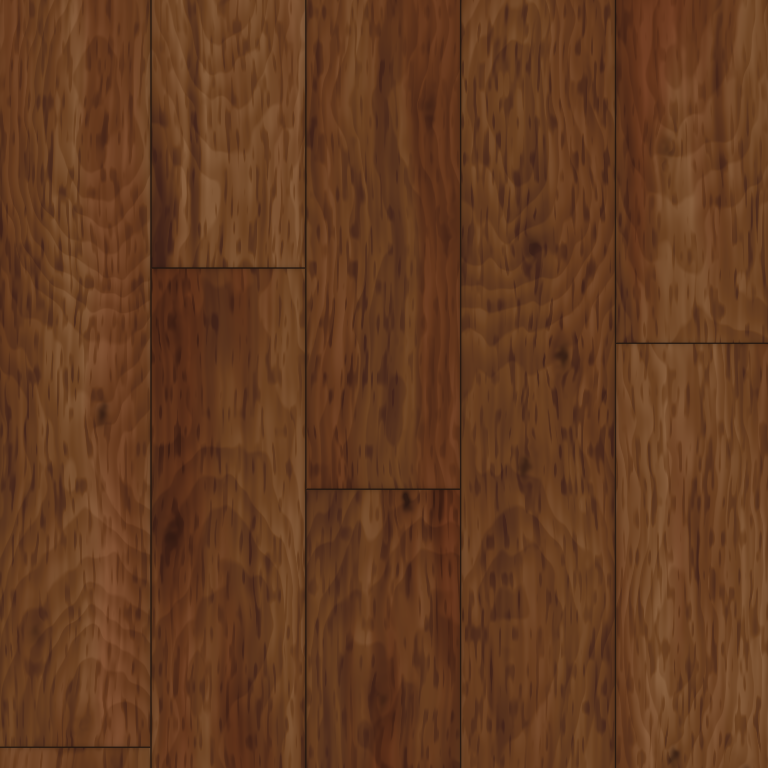
Reproduce this texture procedurally as a Shadertoy shader.

```glsl
// Walnut plank floor: five staggered columns of boards with growth rings, streaks, pores and knots.
#define PLANK_WIDTH 0.2016
#define FIRST_OFFSET 0.0050
#define SEAM_HALF 0.0009
#define RING_COUNT 13.0
#define KNOTS 3
#define DARK vec3(0.31, 0.175, 0.11)
#define MID vec3(0.42, 0.255, 0.127)
#define LIGHT vec3(0.52, 0.36, 0.23)
#define RED vec3(0.36, 0.165, 0.085)
#define KNOT vec3(0.15, 0.08, 0.06)
#define SEAM vec3(0.13, 0.085, 0.06)

// Height of the end joint in each column
const float JOINTS[5] = float[5](0.027, 0.651, 0.363, -0.1, 0.553);

// Lightness, redness and dark streaking: board below, then board above each joint
const vec3 TONES[10] = vec3[10](
    vec3(0.1, 0.0, 0.2), vec3(0.02, 0.2, 0.2),
    vec3(0.0, 0.55, 0.2), vec3(0.24, 0.0, 0.65),
    vec3(-0.06, 0.65, 0.5), vec3(0.04, 0.35, 0.15),
    vec3(0.0, 0.0, 0.1), vec3(-0.04, 0.0, 0.1),
    vec3(0.14, 0.1, 0.1), vec3(0.03, 0.5, 0.3));

float hash(vec2 p) {
    vec3 q = fract(p.xyx * vec3(0.1031, 0.103, 0.0973));
    q += dot(q, q.yzx + 33.33);
    return fract((q.x + q.y) * q.z);
}

float noise(vec2 p) {
    vec2 i = floor(p), f = fract(p);
    f = f * f * (3.0 - 2.0 * f);
    return mix(mix(hash(i), hash(i + vec2(1, 0)), f.x),
               mix(hash(i + vec2(0, 1)), hash(i + vec2(1, 1)), f.x), f.y);
}

float fbm(vec2 p) {
    float sum = 0.0, amp = 0.533;
    for (int i = 0; i < 4; i++) {
        sum += amp * noise(p);
        p = p * 2.03 + 17.3;
        amp *= 0.5;
    }
    return sum;
}

// Wood colour at p (canvas units) on the board with the given seed; u runs 0..1 across it
vec3 wood(vec2 p, float u, float seed, vec2 corner, vec3 tone) {
    // Knots push the fibres aside and darken the wood around them
    float core = 0.0, halo = 0.0;
    vec2 grain = p;
    for (int i = 0; i < KNOTS; i++) {
        vec2 key = vec2(seed, float(i) * 7.0 + 3.0);
        vec2 centre = corner + vec2(PLANK_WIDTH * mix(0.12, 0.95, hash(key)), hash(key + 41.0));
        float size = mix(0.004, 0.008, hash(key + 83.0));
        vec2 d = (p - centre) * vec2(1.0, 0.55) / size;
        d += 0.9 * (vec2(noise(p * 110.0), noise(p * 110.0 + 31.0)) - 0.5);
        float r2 = dot(d, d);
        core += exp(-r2) * hash(key + 19.0);
        halo += exp(-r2 * 0.09);
        grain.x -= d.x * size * 0.65 * exp(-r2 * 0.12);
    }
    grain.x += 0.022 * (fbm(p * vec2(9.0, 5.0) + seed) - 0.5);
    vec2 g = grain + seed;

    // Growth rings of a slightly wandering trunk, cut lengthwise
    float pith = mix(0.25, 0.75, hash(vec2(seed, 5.0)));
    float depth = 0.08 + 1.1 * noise(vec2(seed, p.y * 2.6 + seed));
    float across = u - pith + (grain.x - p.x) / PLANK_WIDTH;
    float radius = length(vec2(across, depth)) + 0.4 * fbm(g * vec2(9.0, 4.5));
    float phase = fract(radius * RING_COUNT);
    float ring = smoothstep(0.0, 0.8, phase) * (1.0 - smoothstep(0.86, 1.0, phase));

    // Streaks, fibres and short pores
    float broad = fbm(g * vec2(19.0, 1.8));
    float streak = smoothstep(0.5, 0.85, noise(g * vec2(58.0, 2.2)) * 0.7 + 0.3 * broad);
    float fibre = noise(g * vec2(190.0, 11.0));
    float pore = smoothstep(0.55, 0.9, noise(g * vec2(250.0, 42.0)));
    float poreArea = 0.4 + 0.9 * noise(g * vec2(8.0, 3.0) + 9.0);

    float shade = 0.55 + tone.x + 1.1 * (broad - 0.5) - 0.24 * (ring - 0.4)
                + 0.3 * (fibre - 0.5) - 0.4 * pore * poreArea - tone.z * streak - 0.22 * halo;
    vec3 color = mix(DARK, MID, clamp(shade * 2.0, -0.4, 1.0));
    color = mix(color, LIGHT, clamp(shade * 2.0 - 1.0, 0.0, 1.1));

    float redBand = smoothstep(0.4, 0.7, fbm(g * vec2(13.0, 1.3) + 57.0));
    color = mix(color, RED * (0.75 + 0.5 * shade), redBand * (0.2 + 0.8 * tone.y));
    return mix(color, KNOT, clamp(core, 0.0, 0.85));
}

void mainImage(out vec4 fragColor, in vec2 fragCoord) {
    vec2 uv = fragCoord / iResolution.xy;
    float pixel = 1.0 / iResolution.y;

    // Find the board
    float x = (uv.x + FIRST_OFFSET) / PLANK_WIDTH;
    int column = clamp(int(floor(x)), 0, 4);
    float u = x - float(column);
    float joint = JOINTS[column];
    float above = step(joint, uv.y);
    vec2 corner = vec2(float(column) * PLANK_WIDTH - FIRST_OFFSET, joint - 1.0 + above);
    int board = column * 2 + int(above);
    float seed = 3.7 + 40.0 * hash(vec2(float(board) + 1.0, 12.0));
    vec3 color = wood(uv, u, seed, corner, TONES[board]);

    // Thin dark seams with a soft bevel
    float edge = min(min(u, 1.0 - u) * PLANK_WIDTH, abs(uv.y - joint));
    color *= 1.0 - 0.16 * exp(-edge / 0.003);
    float seam = 1.0 - smoothstep(SEAM_HALF - 0.6 * pixel, SEAM_HALF + 0.6 * pixel, edge);
    fragColor = vec4(mix(color, SEAM, 0.85 * seam), 1.0);
}
```
